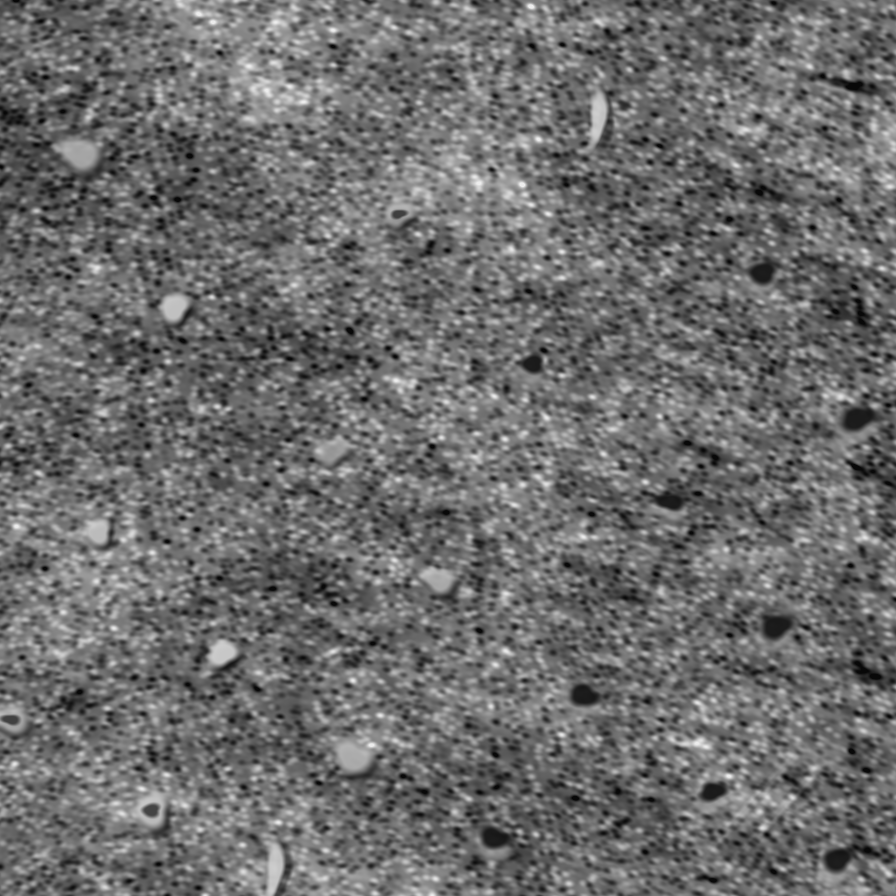
A Shadertoy shader for this texture:

```glsl
// Grainy grey micrograph: layers of cellular spot noise, stretched sideways,
// form the mottled ground; a loop scatters bright beads, rings, slivers and
// dark pits over it, and a few faint scratches cross the right side.

const float MEAN_GREY = 0.408;
const float PALE = 0.82;
const float INK = 0.07;
const int MARK_COUNT = 21;

vec3 hash3(vec2 p) {
    vec3 q = fract(p.xyx * vec3(0.1031, 0.1030, 0.0973));
    q += dot(q, q.yxz + 33.33);
    return fract((q.xxy + q.yzz) * q.zyx);
}

// One soft spot of random sign per cell; the sum has unit deviation.
float spotNoise(vec2 p, float seed) {
    vec2 cell = floor(p);
    float sum = 0.0;
    for (int y = -1; y <= 1; y++) {
        for (int x = -1; x <= 1; x++) {
            vec2 id = cell + vec2(x, y);
            vec3 h = hash3(id + seed);
            vec2 d = p - id - h.xy;
            float k = max(0.0, 1.0 - dot(d, d));
            sum += (h.z * 2.0 - 1.0) * k * k * k;
        }
    }
    return sum * 2.58;
}

// Ground: broad clouds, mid mottling, fine grain, streaks to the right.
float ground(vec2 uv) {
    vec2 p = uv + vec2(0.0, 0.12 * uv.x * uv.x);
    float v = MEAN_GREY;
    v += 0.043 * spotNoise(p * vec2(4.0, 6.5), 17.0);
    v += 0.038 * spotNoise(p * vec2(10.0, 17.0), 41.0);
    v += 0.040 * spotNoise(p * vec2(36.0, 62.0), 73.0);
    v += 0.102 * spotNoise(p * vec2(118.0, 170.0), 109.0);
    float streaky = smoothstep(0.4, 1.0, uv.x);
    return v + 0.045 * streaky * spotNoise(p * vec2(22.0, 85.0), 151.0);
}

// Blends a lumpy soft disc of unit radius into the shade.
float paintDisc(float shade, vec2 d, float tone, float strength, float seed) {
    float a = atan(d.y, d.x);
    float lump = 1.0 + 0.14 * sin(2.0 * a + seed) + 0.10 * sin(3.0 * a + seed * 2.3);
    float cover = 1.0 - smoothstep(0.55, 1.2, length(d) / lump);
    return mix(shade, tone, cover * strength);
}

// Beads and rings lie mostly to the left, pits mostly to the right.
float paintMark(float shade, vec2 uv, int index) {
    float n = float(index);
    vec3 h = hash3(vec2(n * 3.7 + 5.0, n * 1.9 + 11.0));
    vec2 center = vec2((n + h.x) / float(MARK_COUNT),
                       0.03 + 0.9 * pow(fract(n * 0.618 + 0.3), 1.4));
    vec2 d = uv - center;
    float size = mix(0.75, 1.25, h.y);
    float seed = h.z * 6.28;
    bool pit = center.x + 0.4 * (h.z - 0.5) > 0.58;

    if (index % 8 == 6) {
        d.x += 6.0 * d.y * d.y;
        d /= vec2(0.008, 0.028) * size;
        shade = paintDisc(shade, d - vec2(0.9, -0.1), INK, 0.5, seed);
        return paintDisc(shade, d, PALE, 0.9, 0.0);
    }
    if (pit) {
        d /= vec2(0.018, 0.012) * size;
        shade = paintDisc(shade, d * 0.8 + vec2(0.1, 0.6), 0.64, 0.65, seed);
        return paintDisc(shade, d, INK, 0.93, seed);
    }
    d /= vec2(0.020, 0.017) * size;
    float strength = mix(0.6, 0.95, h.z);
    shade = paintDisc(shade, d + vec2(-0.25, 0.4), INK, strength, seed);
    shade = paintDisc(shade, d, PALE, strength, seed);
    if (index % 3 == 0) {
        shade = paintDisc(shade, d * vec2(1.9, 2.6), 0.18, 0.85, seed);
    }
    return shade;
}

// Soft line from a to b, tapered by its rounded ends.
float scratch(vec2 p, vec2 a, vec2 b, float width) {
    vec2 ab = b - a;
    float t = clamp(dot(p - a, ab) / dot(ab, ab), 0.0, 1.0);
    float d = length(p - a - ab * t);
    return (1.0 - smoothstep(0.2 * width, width, d)) * (0.4 + 2.4 * t * (1.0 - t));
}

void mainImage(out vec4 fragColor, in vec2 fragCoord) {
    vec2 uv = fragCoord / iResolution.xy;
    float shade = ground(uv);

    // Two pale diagonals below, one dark stroke above.
    for (int i = 0; i < 2; i++) {
        vec2 shift = vec2(0.028, -0.012) * float(i);
        shade += 0.14 * scratch(uv, vec2(0.79, 0.05) + shift, vec2(0.89, 0.16) + shift, 0.007);
    }
    shade -= 0.32 * scratch(uv, vec2(0.91, 0.914), vec2(0.985, 0.896), 0.008);
    shade += 0.14 * scratch(uv, vec2(0.89, 0.929), vec2(0.98, 0.913), 0.007);

    for (int i = 0; i < MARK_COUNT; i++) {
        shade = paintMark(shade, uv, i);
    }
    fragColor = vec4(vec3(clamp(shade, 0.03, 0.93)), 1.0);
}
```
